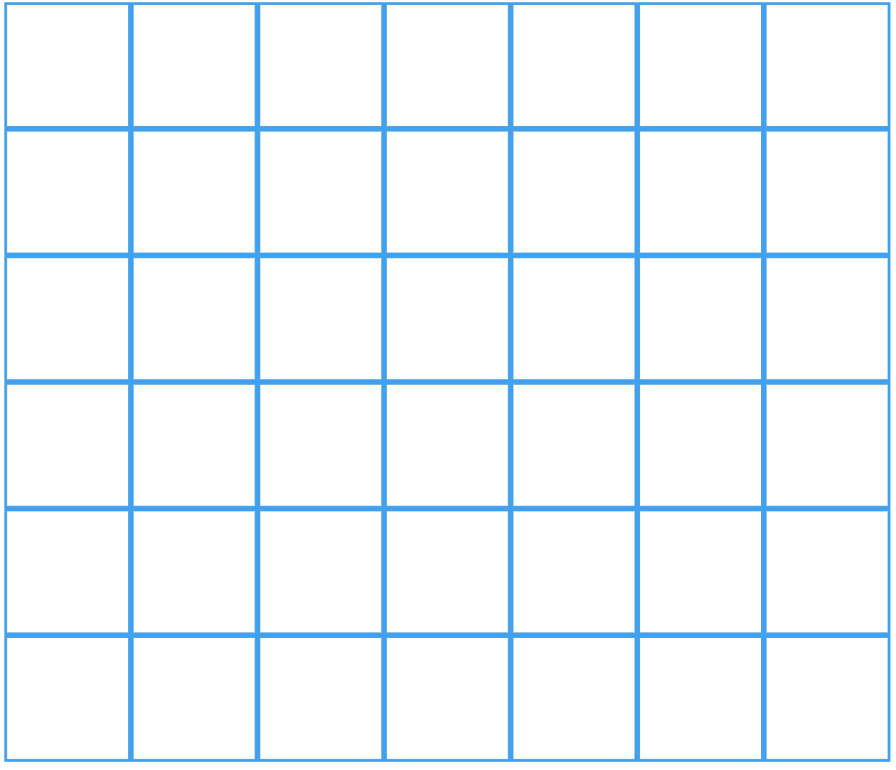
This pattern is drawn by a WebGL 1 fragment shader. Its source:

```glsl
precision highp float;

uniform vec2 u_resolution;

const vec2 CELLS = vec2(7.0, 6.0);
const vec2 GRID_ORIGIN = vec2(0.0056, 0.0107);
const float CELL_SIZE = 0.1644;
const float BORDER = 0.0037;

const vec3 PAPER = vec3(1.0);
const vec3 LINE_CORE = vec3(0.25, 0.63, 0.94);
const vec3 LINE_RIM = vec3(0.42, 0.66, 0.84);

// Pixel coverage of a signed distance, positive inside
float coverage(float dist, float pixel) {
    return clamp(0.5 + dist / pixel, 0.0, 1.0);
}

// Distance inward from the nearest edge of a rectangle
float insetDistance(vec2 p, vec2 size) {
    vec2 inset = 0.5 * size - abs(p - 0.5 * size);
    return min(inset.x, inset.y);
}

// Distance to the nearest edge of a repeated square cell
float cellEdgeDistance(vec2 p, float size) {
    return insetDistance(mod(p, size), vec2(size));
}

// Line colour, slightly duller toward its sides
vec3 lineColor(float edgeDist, float border) {
    float rim = smoothstep(0.55 * border, 1.1 * border, edgeDist);
    return mix(LINE_CORE, LINE_RIM, rim);
}

void main() {
    float pixel = 1.0 / u_resolution.y;
    vec2 p = gl_FragCoord.xy * pixel - GRID_ORIGIN;

    // Adjacent cell borders join into lines; the outer frame is half as wide
    float edgeDist = cellEdgeDistance(p, CELL_SIZE);
    float gridDist = insetDistance(p, CELLS * CELL_SIZE);
    float ink = coverage(BORDER - edgeDist, pixel) * coverage(gridDist, pixel);

    gl_FragColor = vec4(mix(PAPER, lineColor(edgeDist, BORDER), ink), 1.0);
}
```
